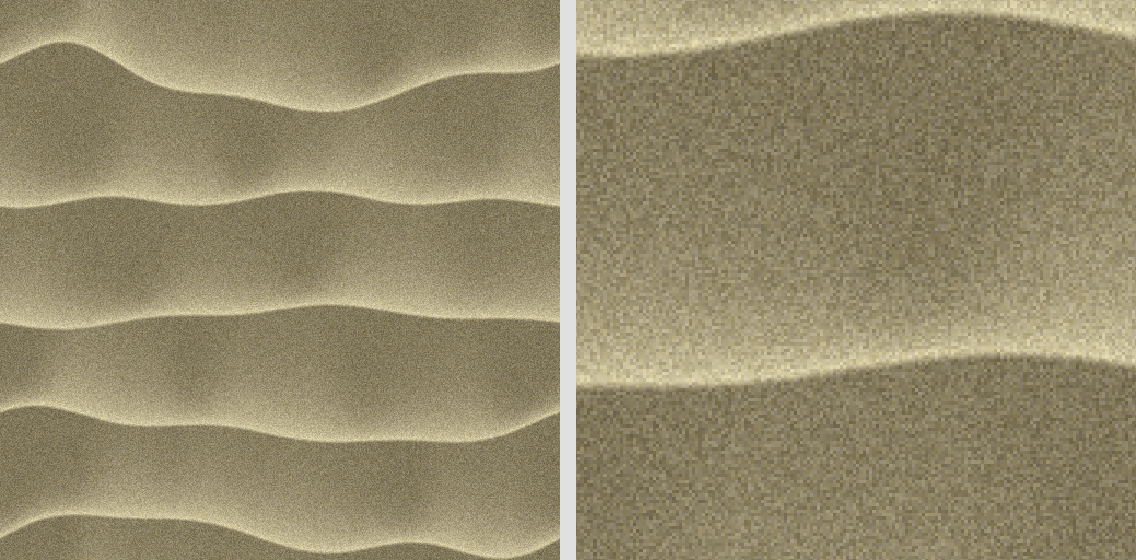
Left: the whole. Right: its middle third, enlarged.
Reproduce this texture procedurally as a WebGL 1 fragment shader.

```glsl
precision highp float;
// Wind-rippled sand: five wavy crests stacked up a tile that wraps both ways.
// Each crest is a sum of four sines; light fades upward from it and drops to
// shade just below, and fine cellular grain covers the whole surface.

uniform vec2 u_resolution;

#define SHADE_COLOR vec3(0.505, 0.465, 0.355)
#define LIT_COLOR vec3(0.835, 0.795, 0.640)
#define RIDGES 5.0
#define WAVE_SCALE 0.0013
#define GLOW_LENGTH 0.052
#define RIM_LENGTH 0.006
#define EDGE_SOFTNESS 0.006
#define GRAIN_CELLS 512.0
#define GRAIN_STRENGTH 0.105
#define TINT_STRENGTH 0.045

const float TAU = 6.2831853;
const vec4 HARMONICS = vec4(1.0, 2.0, 3.0, 4.0);

float hash(vec2 p) {
  vec3 q = fract(vec3(p.xyx) * 0.1031);
  q += dot(q, q.yzx + 33.33);
  return fract((q.x + q.y) * q.z);
}

// Cosine and sine strengths of the four harmonics of one ridge
void ridgeSpectrum(float ridge, out vec4 cosines, out vec4 sines) {
  if (ridge < 0.5) {
    cosines = vec4(-35.9, 2.4, 6.8, 2.2);
    sines = vec4(-14.3, -5.0, -8.0, 0.2);
  } else if (ridge < 1.5) {
    cosines = vec4(-2.6, 7.5, -1.7, -0.5);
    sines = vec4(-25.7, -5.2, -8.8, -1.2);
  } else if (ridge < 2.5) {
    cosines = vec4(-12.4, -6.3, -4.0, -0.3);
    sines = vec4(-15.9, -3.7, -5.7, -0.3);
  } else if (ridge < 3.5) {
    cosines = vec4(10.9, -0.8, -1.8, -0.2);
    sines = vec4(5.9, 0.3, 4.0, -0.3);
  } else {
    cosines = vec4(4.7, -1.2, 4.5, 0.6);
    sines = vec4(1.1, -2.7, 5.0, 0.7);
  }
}

// Light of one ridge in x, and how far the point lies above it in y
vec2 ridgeLight(vec2 uv, float level) {
  float ridge = mod(level, RIDGES);
  vec4 cosines, sines;
  ridgeSpectrum(ridge, cosines, sines);

  // Crest height: even steps, slightly sagging, lowered by the sines
  vec4 angle = TAU * HARMONICS * uv.x;
  float dip = dot(cosines, cos(angle)) + dot(sines, sin(angle));
  float base = -0.143 + level / RIDGES - 0.022 * sin(TAU * 0.5 * level / RIDGES);
  float above = uv.y - base + WAVE_SCALE * dip;

  // Glow reaches further where the crest falls to the right
  vec4 lagged = angle - TAU * HARMONICS * 0.03;
  vec4 rate = TAU * HARMONICS * WAVE_SCALE;
  float fall = dot(rate, sines * cos(lagged) - cosines * sin(lagged));
  float reach = 1.0 + 0.8 * fall / (0.2 + abs(fall));
  reach += 0.12 * sin(TAU * 3.0 * uv.x + 2.4 * ridge)
         + 0.08 * sin(TAU * 7.0 * uv.x + 4.1 * ridge);

  float d = max(above, 0.0);
  float glow = 0.88 * exp(-d / (GLOW_LENGTH * max(reach, 0.3)));
  float rim = 0.16 * exp(-d / RIM_LENGTH);
  return vec2(glow + rim, above);
}

void main() {
  vec2 uv = gl_FragCoord.xy / u_resolution;

  // Stack ridges from the bottom up; each covers those below it
  float light = 0.0;
  for (int i = 0; i <= 5; i++) {
    vec2 ridge = ridgeLight(uv, float(i));
    float cover = smoothstep(-EDGE_SOFTNESS, 0.3 * EDGE_SOFTNESS, ridge.y);
    light = mix(light, ridge.x, cover);
  }
  vec3 color = mix(SHADE_COLOR, LIT_COLOR, light);

  // Sand grain: brightness speckle and a slight warm or cool tint
  vec2 cell = floor(uv * GRAIN_CELLS);
  float speckle = hash(cell) + hash(cell + 517.3) - 1.0;
  float tint = hash(cell + 911.7) - 0.5;
  color += GRAIN_STRENGTH * speckle;
  color += TINT_STRENGTH * tint * vec3(0.3, 0.1, -1.0);

  gl_FragColor = vec4(clamp(color, 0.0, 1.0), 1.0);
}
```
